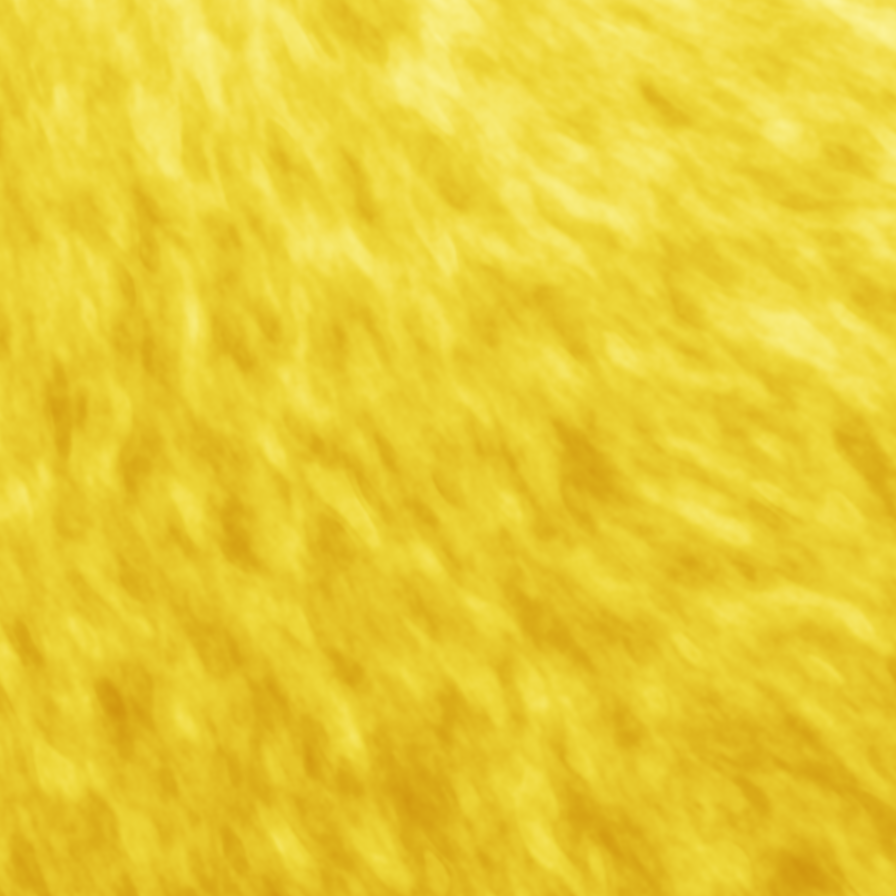
Write a Shadertoy shader that draws this texture.

```glsl
float hash(vec2 cell) {
    vec3 q = fract(vec3(cell.xyx) * vec3(0.1031, 0.1030, 0.0973));
    q += dot(q, q.yzx + 33.33);
    return fract((q.x + q.y) * q.z);
}

float valueNoise(vec2 p) {
    vec2 cell = floor(p);
    vec2 f = fract(p);
    f = f * f * (3.0 - 2.0 * f);
    float low = mix(hash(cell), hash(cell + vec2(1, 0)), f.x);
    float high = mix(hash(cell + vec2(0, 1)), hash(cell + vec2(1, 1)), f.x);
    return mix(low, high, f.y);
}

// Two rotated layers hide the lattice; the result is centred on zero
float softNoise(vec2 p) {
    vec2 turned = mat2(0.8, 0.6, -0.6, 0.8) * p * 1.37 + 17.3;
    return 0.62 * valueNoise(p) + 0.38 * valueNoise(turned) - 0.5;
}

// Lie of the pile: steep on the left, fanning out to the right
vec2 pileDirection(vec2 p) {
    float leftAngle = mix(-1.08, -1.40, p.y);
    float rightAngle = mix(-0.85, -0.38, p.y);
    float angle = mix(leftAngle, rightAngle, smoothstep(0.0, 0.95, p.x));
    angle += 0.6 * softNoise(p * 8.0 + 4.0);
    return vec2(cos(angle), sin(angle));
}

// Noise smeared along the pile, tapered at both ends
float combedNoise(vec2 p, float frequency, float len, float seed) {
    const int STEPS = 14;
    float sum = 0.0;
    float total = 0.0;
    vec2 dir = pileDirection(p);
    for (int i = 0; i < STEPS; i++) {
        float s = (float(i) + 0.5) / float(STEPS) - 0.5;
        float weight = 1.0 - 1.6 * abs(s);
        sum += weight * softNoise((p + dir * s * len) * frequency + seed);
        total += weight;
    }
    return sum / total;
}

// Sparse pale hairs, one candidate per grid cell
float looseHairs(vec2 p, float density, float share) {
    float hairs = 0.0;
    vec2 home = floor(p * density);
    for (int y = -1; y <= 1; y++)
    for (int x = -1; x <= 1; x++) {
        vec2 cell = home + vec2(x, y);
        vec2 jitter = vec2(hash(cell + 3.1), hash(cell + 47.7));
        vec2 root = (cell + jitter) / density;
        vec2 dir = pileDirection(root);
        vec2 offset = p - root;
        float along = dot(offset, dir);
        float across = dot(offset, vec2(-dir.y, dir.x));
        float halfLength = mix(0.2, 0.45, hash(cell + 81.0)) / density;
        float bend = (hash(cell + 29.0) - 0.5) * 6.0;
        float width = mix(0.003, 0.006, hash(cell + 63.0));
        across += bend * along * along + 0.004 * softNoise(p * 45.0);
        float body = exp(-across * across / (width * width));
        float taper = 1.0 - smoothstep(0.1, 1.0, abs(along) / halfLength);
        float present = step(hash(cell + 11.0), share);
        hairs += present * body * taper * (0.4 + 0.6 * hash(cell + 7.0));
    }
    return hairs;
}

// Tone 0 is deep gold, tone 5 is pale lemon
vec3 yellowRamp(float tone) {
    vec3 shades[6] = vec3[6](
        vec3(0.86, 0.69, 0.10), vec3(0.89, 0.75, 0.14),
        vec3(0.91, 0.80, 0.18), vec3(0.93, 0.84, 0.22),
        vec3(0.95, 0.87, 0.30), vec3(0.96, 0.90, 0.39));
    float t = clamp(tone, 0.0, 5.0);
    int i = int(min(floor(t), 4.0));
    vec3 color = mix(shades[i], shades[i + 1], t - float(i));
    float deeper = min(tone, 0.0);
    float paler = max(tone - 5.0, 0.0);
    return color + deeper * vec3(0.02, 0.045, 0.02) + paler * vec3(0.01, 0.02, 0.08);
}

void mainImage(out vec4 fragColor, in vec2 fragCoord) {
    vec2 p = fragCoord / iResolution.y;

    // Light falls from the top, strongest at the upper right
    float tone = 0.7 + 2.6 * p.y + 1.3 * p.x * p.y * p.y;
    tone += 0.9 * softNoise(p * 6.0 + 2.0);

    // Long tufts and the narrower strands within them
    vec2 warped = p + 0.007 * vec2(softNoise(p * 32.0), softNoise(p * 32.0 + 50.0));
    float tufts = combedNoise(warped, 28.0, 0.095, 9.0);
    float strands = combedNoise(warped, 56.0, 0.06, 31.0);
    tone += 5.0 * tufts + 3.8 * strands;

    // Sparse lit tips and shaded gaps
    float tips = combedNoise(warped, 42.0, 0.07, 57.0) + 0.3 * tufts;
    tone += 1.4 * smoothstep(0.05, 0.2, tips);
    tone -= 1.1 * smoothstep(0.06, 0.2, -tips);

    // Fine fibres, stray highlights and faint grain
    tone += 2.2 * combedNoise(p, 110.0, 0.02, 73.0);
    tone += 0.9 * looseHairs(p, 10.0, 0.3);
    tone += 0.7 * softNoise(p * 150.0);

    fragColor = vec4(yellowRamp(tone), 1.0);
}
```
